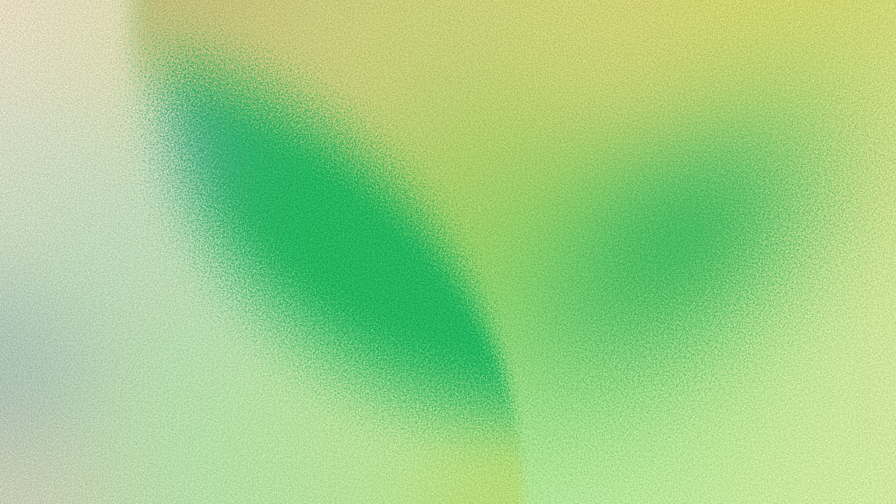
Write a Shadertoy shader that draws this background.

```glsl
// A soft green leaf between two circular arcs, over grainy pastel gradients.
// Each side is a normalised blend of Gaussian colour spots; fine gradient
// noise shifts the arc distances so that soft edges break up into stipple.

vec2 hashGradient(vec2 cell) {
    vec3 h = fract(cell.xyx * vec3(0.1031, 0.1030, 0.0973));
    h += dot(h, h.yzx + 33.33);
    float angle = 6.2832 * fract((h.x + h.y) * h.z);
    return vec2(cos(angle), sin(angle));
}

float gradientNoise(vec2 p) {
    vec2 i = floor(p), f = p - i;
    vec2 u = f * f * f * (f * (f * 6.0 - 15.0) + 10.0);
    vec2 e = vec2(0.0, 1.0);
    float a = dot(hashGradient(i), f);
    float b = dot(hashGradient(i + e.yx), f - e.yx);
    float c = dot(hashGradient(i + e.xy), f - e.xy);
    float d = dot(hashGradient(i + e.yy), f - e.yy);
    return mix(mix(a, b, u.x), mix(c, d, u.x), u.y);
}

// Weighted colour in rgb, weight in a
vec4 spot(vec2 offset, float radius, vec3 colour) {
    return vec4(colour, 1.0) * exp(-dot(offset, offset) / (radius * radius));
}

// Cream, grey-blue and mint to the left of and below the leaf
vec3 paleSide(vec2 p) {
    vec4 sum = spot(p - vec2(0.00, 1.00), 0.26, vec3(0.91, 0.86, 0.78));
    sum += spot(p - vec2(0.25, 0.97), 0.20, vec3(0.85, 0.85, 0.66));
    sum += spot(p - vec2(0.00, 0.62), 0.26, vec3(0.81, 0.85, 0.76));
    sum += spot(p - vec2(0.00, 0.28), 0.18, vec3(0.61, 0.71, 0.69));
    sum += spot(p - vec2(0.00, 0.00), 0.25, vec3(0.80, 0.80, 0.71));
    sum += spot(p - vec2(0.25, 0.48), 0.27, vec3(0.73, 0.85, 0.71));
    sum += spot(p - vec2(0.42, 0.10), 0.27, vec3(0.70, 0.87, 0.65));
    sum += spot(p - vec2(0.75, 0.10), 0.25, vec3(0.72, 0.88, 0.58));
    sum += spot(p - vec2(0.96, 0.02), 0.13, vec3(0.70, 0.85, 0.43));
    return sum.rgb / sum.a;
}

// Olive, lime and pale green beyond the right arc
vec3 limeSide(vec2 p) {
    vec4 sum = spot(p - vec2(0.30, 0.97), 0.26, vec3(0.75, 0.74, 0.48));
    sum += spot(p - vec2(0.70, 0.90), 0.26, vec3(0.79, 0.80, 0.49));
    sum += spot(p - vec2(1.10, 0.95), 0.27, vec3(0.81, 0.82, 0.47));
    sum += spot(p - vec2(1.58, 0.96), 0.27, vec3(0.82, 0.83, 0.42));
    sum += spot(p - vec2(1.76, 0.68), 0.27, vec3(0.83, 0.87, 0.56));
    sum += spot(p - vec2(0.95, 0.64), 0.22, vec3(0.64, 0.80, 0.39));
    sum += spot(p - vec2(1.05, 0.44), 0.23, vec3(0.55, 0.82, 0.40));
    sum += spot(p - vec2(1.10, 0.21), 0.24, vec3(0.63, 0.88, 0.55));
    sum += spot(p - vec2(1.20, 0.02), 0.27, vec3(0.75, 0.91, 0.63));
    sum += spot(p - vec2(1.42, 0.26), 0.25, vec3(0.71, 0.89, 0.56));
    sum += spot(p - vec2(1.72, 0.34), 0.28, vec3(0.81, 0.90, 0.61));
    sum += spot(p - vec2(1.68, 0.03), 0.27, vec3(0.81, 0.91, 0.63));
    return sum.rgb / sum.a;
}

void mainImage(out vec4 fragColor, in vec2 fragCoord) {
    vec2 p = fragCoord / iResolution.y;
    p.x *= 1.7778 * iResolution.y / iResolution.x;

    // Two independent grain layers, turned off the pixel axes
    vec2 turned = mat2(0.8, 0.6, -0.6, 0.8) * p;
    float stipple = gradientNoise(turned * 265.0);
    float grain = gradientNoise(turned.yx * 305.0 + 37.4);

    // Lime side with its tilted green glow, dustier on the outer side
    vec3 lime = limeSide(p);
    vec2 q = p - vec2(1.35, 0.52);
    q = vec2(dot(q, vec2(0.76, 0.65)), dot(q, vec2(-0.65, 0.76)));
    float dust = mix(0.2, 0.75, smoothstep(0.15, -0.2, q.y));
    float reach = length(q / vec2(0.33, 0.20)) + dust * stipple;
    lime = mix(lime, vec3(0.24, 0.72, 0.37), 0.88 * exp(-reach * reach));

    // Leaf: pale teal at its upper left, deep green in its body
    vec2 tealOffset = p - vec2(0.32, 0.70);
    vec3 leaf = mix(vec3(0.14, 0.71, 0.37), vec3(0.30, 0.69, 0.52),
                    exp(-dot(tealOffset, tealOffset) / 0.03));
    float leftArc = length(p - vec2(1.07, 0.87)) - 0.8 + 0.10 * stipple;
    float leftSoft = mix(0.25, 0.15, smoothstep(0.2, 0.75, p.y));
    float leafMask = smoothstep(0.04, -leftSoft, leftArc);
    leafMask *= smoothstep(-0.12, 0.22, p.y);
    vec3 colour = mix(paleSide(p), leaf, leafMask);

    // Right arc: crisp near the bottom, dusty towards the top
    float rightSoft = mix(0.016, 0.11, smoothstep(0.1, 0.9, p.y));
    float rightArc = length(p - vec2(0.146, 0.0)) - 0.893 + rightSoft * stipple;
    float limeMask = smoothstep(-rightSoft, rightSoft, rightArc);
    limeMask *= smoothstep(0.225, 0.31, p.x + 0.03 * stipple);
    colour = mix(colour, lime, limeMask);

    // Film grain over everything
    colour += 0.10 * grain + 0.05 * stipple;
    fragColor = vec4(clamp(colour, 0.0, 1.0), 1.0);
}
```
